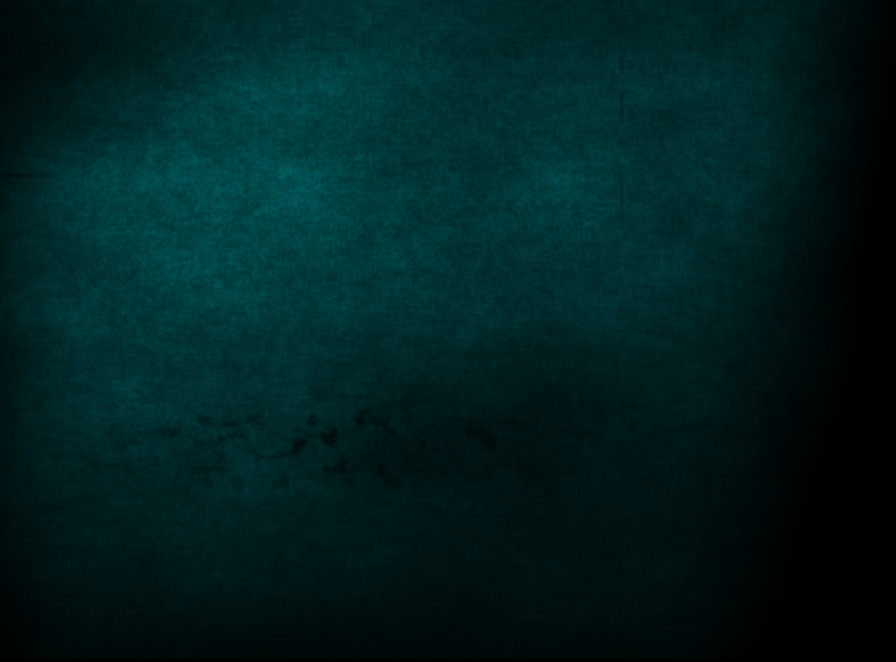
Write a Shadertoy shader that draws this background.

```glsl
// Dark teal weathered wall with soft uneven glows, fine cloth grain and a deep vignette.

float hash(vec2 p) {
    vec3 q = fract(vec3(p.xyx) * 0.1031);
    q += dot(q, q.yzx + 33.33);
    return fract((q.x + q.y) * q.z);
}

float noise(vec2 p) {
    vec2 cell = floor(p), f = fract(p);
    f = f * f * (3.0 - 2.0 * f);
    return mix(mix(hash(cell), hash(cell + vec2(1, 0)), f.x),
               mix(hash(cell + vec2(0, 1)), hash(cell + vec2(1, 1)), f.x), f.y);
}

float fbm(vec2 p) {
    float sum = 0.0, amp = 0.5;
    for (int i = 0; i < 5; i++) {
        sum += amp * noise(p);
        p = mat2(1.6, 1.2, -1.2, 1.6) * p + 7.3;
        amp *= 0.5;
    }
    return sum;
}

// Soft elliptical spot, 1 at its centre.
float spot(vec2 p, vec2 centre, vec2 radius) {
    vec2 d = (p - centre) / radius;
    return exp(-dot(d, d));
}

void mainImage(out vec4 fragColor, in vec2 fragCoord) {
    vec2 uv = fragCoord / iResolution.xy;
    vec2 p = uv * vec2(1.355, 1.0);

    // Ragged cloud edges come from a gentle warp.
    vec2 warp = vec2(fbm(p * 5.0), fbm(p * 5.0 + 31.0)) - 0.48;
    vec2 w = uv + warp * vec2(0.06, 0.05);

    // Broad light: vertical ramp plus glows and dark stains.
    float light = mix(0.06, 0.175, smoothstep(0.05, 0.75, w.y));
    light += 0.095 * spot(w, vec2(0.29, 0.75), vec2(0.20, 0.19));
    light += 0.035 * spot(w, vec2(0.16, 0.63), vec2(0.12, 0.09));
    light += 0.075 * spot(w, vec2(0.23, 0.38), vec2(0.24, 0.24));
    light += 0.045 * spot(w, vec2(0.64, 0.68), vec2(0.11, 0.16));
    light += 0.04 * spot(w, vec2(0.38, 0.97), vec2(0.16, 0.10));
    light -= 0.11 * spot(w, vec2(0.06, 0.91), vec2(0.14, 0.13));
    light -= 0.025 * spot(w, vec2(0.46, 0.77), vec2(0.08, 0.05));
    light -= 0.035 * spot(w, vec2(0.57, 0.38), vec2(0.18, 0.12));
    light -= 0.04 * spot(w, vec2(0.44, 0.31), vec2(0.07, 0.05));
    light -= 0.03 * spot(w, vec2(0.23, 0.32), vec2(0.03, 0.03));

    // Vignette, heaviest at the lower right.
    light *= smoothstep(-0.10, 0.12, w.x);
    light *= 1.0 - smoothstep(0.80, 1.04, w.x + 0.11 * (1.0 - w.y));
    light *= smoothstep(-0.12, 0.15, w.y);
    light *= 1.0 - 0.2 * smoothstep(0.85, 1.0, w.y);

    // Blotches, faint horizontal strokes and woven grain.
    light *= 1.0 + 0.35 * (fbm(p * vec2(11, 15) + 4.0) - 0.48);
    light *= 1.0 + 0.20 * (fbm(p * vec2(18, 60) + 17.0) - 0.48);
    light *= 1.0 + 0.30 * (fbm(p * 70.0 + 23.0) - 0.48);
    float weave = noise(p * vec2(75, 280)) + noise(p * vec2(280, 75) + 50.0) - 1.0;
    light *= 1.0 + 0.11 * weave + 0.22 * (noise(p * 250.0) - 0.5);

    // Small soft flakes along the dark lower band.
    float flakes = smoothstep(0.48, 0.72, fbm(p * vec2(42, 55) + 9.0));
    light *= 1.0 - 0.6 * flakes * spot(uv, vec2(0.38, 0.33), vec2(0.24, 0.07));

    // Faint broken crease, left scratch and dark lower rim.
    float crease = exp(-pow((uv.x - 0.694) / 0.002, 2.0)) * smoothstep(0.35, 0.75, uv.y);
    light *= 1.0 - 0.22 * crease * smoothstep(0.25, 0.8, noise(vec2(3.0, uv.y * 40.0)));
    light *= 1.0 - 0.35 * spot(uv, vec2(0.02, 0.735), vec2(0.035, 0.004));
    light *= smoothstep(0.002, 0.009, uv.y);

    fragColor = vec4(max(light, 0.0) * vec3(0.0, 1.0, 1.01), 1.0);
}
```
